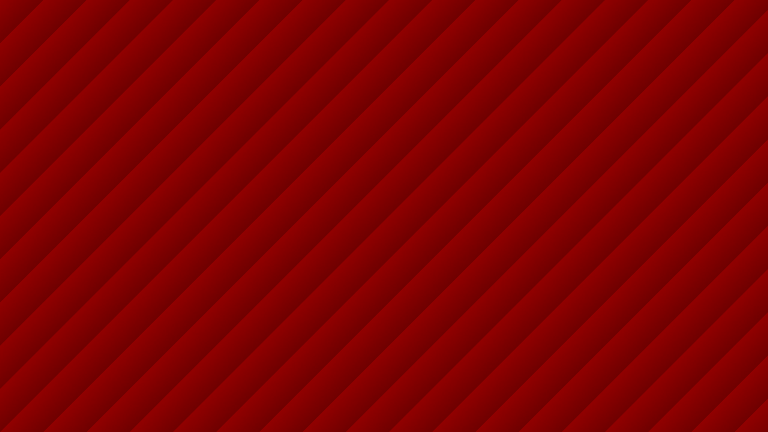
Reproduce this pattern procedurally as a WebGL 2 fragment shader.

```glsl
#version 300 es
precision highp float;
// Diagonal dark red pleats: a sawtooth gradient runs across 45 degree bands,
// bright at each upper left fold and darkening toward the next one.
// A faint hashed grain gives the flat cloth a fine weave.

#define BANDS_DOWN 10.0
#define PHASE 0.02
#define LIGHT_RED vec3(0.567, 0.0, 0.0)
#define DARK_RED vec3(0.433, 0.0, 0.0)
#define GRAIN_ROWS 288.0
#define GRAIN_AMOUNT 0.008

uniform vec2 u_resolution;
out vec4 fragColor;

// Sine-free hash of a cell, 0 to 1
float hash(vec2 cell) {
    vec3 q = fract(vec3(cell.xyx) * 0.1031);
    q += dot(q, q.yzx + 33.33);
    return fract((q.x + q.y) * q.z);
}

// Rising ramp with a softened drop at each fold
float pleat(float t, float softness) {
    float ramp = fract(t);
    return ramp * (1.0 - smoothstep(1.0 - softness, 1.0, ramp));
}

void main() {
    // Canvas height is one unit
    vec2 p = gl_FragCoord.xy / u_resolution.y;

    // Position across the bands, counted from the upper left corner
    float across = (p.x + 1.0 - p.y) * BANDS_DOWN - PHASE;
    float pixelWidth = 1.4 * BANDS_DOWN / u_resolution.y;
    vec3 color = mix(LIGHT_RED, DARK_RED, pleat(across, pixelWidth));

    // Fine weave grain, in the red channel only
    float grain = hash(floor(p * GRAIN_ROWS)) - 0.5;
    color.r += GRAIN_AMOUNT * grain;

    fragColor = vec4(color, 1.0);
}
```
